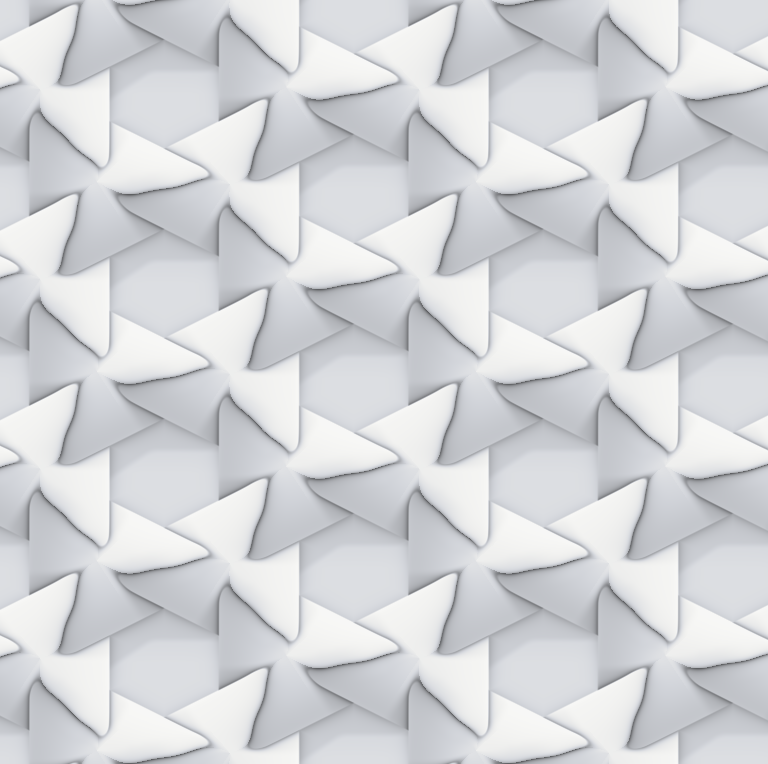
Write a Shadertoy shader that draws this pattern.

```glsl
const float PI = 3.14159265;
const float ROWS = 4.03;          // repeats over the canvas height
const float HALF_SIDE = 0.288675; // half the distance between star centres
const float EDGE = 0.328;         // star centre to straight blade edge
const vec2 HOLE_ORIGIN = vec2(0.75, 2.534);

vec2 rotate(vec2 p, float a) {
    float c = cos(a), s = sin(a);
    return vec2(c * p.x - s * p.y, s * p.x + c * p.y);
}

float smoothMax(float a, float b, float k) {
    float h = max(k - abs(a - b), 0.0) / k;
    return max(a, b) + 0.25 * h * h * k;
}

// Offset from the nearest point of a hexagonal lattice
vec2 hexCell(vec2 p) {
    vec2 period = vec2(sqrt(3.0), 1.0);
    vec2 a = mod(p + 0.5 * period, period) - 0.5 * period;
    vec2 b = mod(p, period) - 0.5 * period;
    return dot(a, a) < dot(b, b) ? a : b;
}

// Moves the middle of each star while its outline stays in place
vec2 shiftCentres(vec2 p, vec2 star, vec2 shift) {
    vec2 d = hexCell(p - star);
    return shift * exp(-dot(d, d) / 0.013);
}

// S-shaped seam between two interlocking blades
float seamCurve(float x) {
    float u = PI * x / HALF_SIDE;
    return 0.038 * sin(u) - 0.012 * sin(2.0 * u);
}

// Signed distance to the straight edge of the blade at the left star
float straightEdge(vec2 e) {
    return dot(e + vec2(HALF_SIDE, 0.0), vec2(0.5, 0.866025)) - EDGE;
}

float litAmount(float angle) {
    return smoothstep(-0.7, 0.7, cos(angle - PI / 3.0));
}

float faceLight(float angle, float depth) {
    float lit = litAmount(angle);
    float middle = mix(0.915, 0.925, lit);
    return mix(mix(0.765, 0.97, lit), middle, 0.8 * smoothstep(0.0, 1.1, depth));
}

// Blade face, softly bent into the next face of its star along the ridge
float bladeLight(float angle, float nextAngle, float edge, float ridge, float width, float bend) {
    float depth = -edge / EDGE;
    float blend = 0.5 * bend * (1.0 - smoothstep(0.0, width, ridge));
    float light = mix(faceLight(angle, depth), faceLight(nextAngle, depth), blend);
    return light + 0.025 * exp(min(edge, 0.0) / 0.012);
}

float floorLight(vec2 hole, float gap) {
    float beyond = smoothMax(hole.y - 0.12, dot(hole, vec2(-0.61, 0.79)) - 0.13, 0.02);
    float shadow = smoothstep(-0.02, 0.02, beyond);
    float light = 0.872 - 0.05 * shadow - 0.16 * max(hole.y, 0.0);
    float side = smoothstep(-0.2, 0.25, dot(hole, vec2(-0.5, 0.866)));
    return light * (1.0 - (0.07 + 0.13 * side) * exp(-max(gap, 0.0) / 0.025));
}

vec3 porcelain(float light) {
    vec3 cool = vec3(0.985, 0.998, 1.025);
    return light * mix(cool, vec3(1.0, 1.0, 0.993), smoothstep(0.82, 0.96, light));
}

void mainImage(out vec4 fragColor, in vec2 fragCoord) {
    vec2 p = fragCoord / iResolution.y * ROWS * vec2(0.866025, 1.0) - HOLE_ORIGIN;
    float pixel = ROWS / iResolution.y;
    p -= shiftCentres(p, vec2(-HALF_SIDE, -0.5), vec2(-0.022, 0.04))
       + shiftCentres(p, vec2(HALF_SIDE, -0.5), vec2(0.012, 0.025));
    vec2 hole = hexCell(p);

    // Fold into the triangle between a hole and two star centres
    float sector = floor((atan(hole.y, hole.x) + 0.5 * PI) / (PI / 3.0) + 0.5);
    float turn = sector * PI / 3.0;
    vec2 e = rotate(hole, -turn) + vec2(0.0, 0.5);
    if (e.y < seamCurve(e.x)) {
        e = -e;
        turn += PI;
    }
    float seam = e.y - seamCurve(e.x);

    // Upper blade with rounded tip, and the blade tucked beneath it
    float open = smoothstep(-0.26, -0.14, e.x);
    float reach = 0.224 + 0.016 * pow(max(cos(turn + PI / 3.0), 0.0), 4.0);
    float upperEdge = straightEdge(e);
    float lowerEdge = straightEdge(vec2(-e.x, e.y));
    float upper = smoothMax(upperEdge, e.x - reach, 0.08);
    upper = smoothMax(upper, -seam - 0.1 * (1.0 - open), 0.05);

    // Face shading, with ridges narrowing towards the star centres
    float leftWidth = clamp(0.8 * length(e + vec2(HALF_SIDE, 0.0)), 0.001, 0.12);
    float rightWidth = clamp(0.8 * length(e - vec2(HALF_SIDE, 0.0)), 0.001, 0.12);
    float upperAngle = turn + PI / 3.0;
    float lowerAngle = turn + PI * 2.0 / 3.0;
    float upperLight = bladeLight(upperAngle, turn - PI / 3.0, upperEdge, seam, leftWidth,
                                  1.0 - smoothstep(-0.17, 0.08, e.x));
    float lowerLight = bladeLight(lowerAngle, turn - PI * 2.0 / 3.0, lowerEdge, seam, rightWidth,
                                  smoothstep(0.05, 0.17, e.x));

    // Dark crevice along the seam and contact shadow around the tip
    float upperLit = litAmount(upperAngle);
    float lowerLit = litAmount(lowerAngle);
    upperLight *= 1.0 - open * (mix(0.46, 0.26, upperLit) * exp(-seam / 0.009)
                              + mix(0.15, 0.06, upperLit) * exp(-seam / 0.05));
    float toSector = dot(vec2(HALF_SIDE - e.x, -e.y), vec2(0.866025, 0.5));
    float contact = max(upper, 0.0);
    float shade = 0.34 * exp(-contact / 0.01) + mix(0.17, 0.06, lowerLit) * exp(-contact / 0.06);
    lowerLight *= 1.0 - shade * smoothstep(0.0, 0.055, toSector);

    // Stack floor, lower blade and upper blade
    float light = floorLight(hole, min(upper, lowerEdge));
    light = mix(light, lowerLight, 1.0 - smoothstep(-pixel, pixel, lowerEdge));
    light = mix(light, upperLight, 1.0 - smoothstep(-pixel, pixel, upper));
    fragColor = vec4(porcelain(clamp(light, 0.0, 0.97)), 1.0);
}
```
